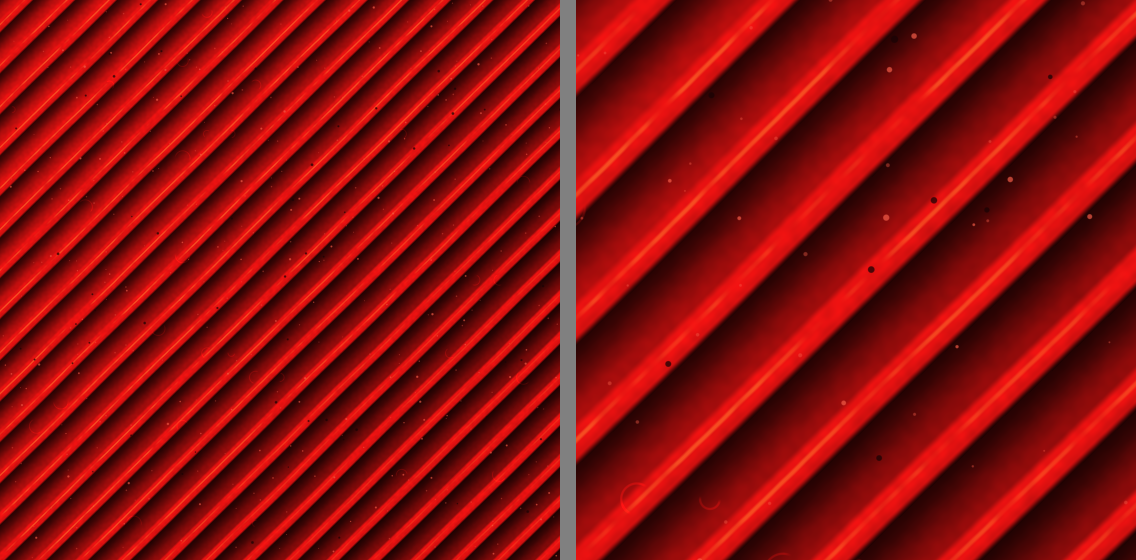
Left, the full canvas; right, a detail of the centre.
This texture is drawn by a WebGL 1 fragment shader. Its source:

```glsl
precision mediump float;
// Red ribbed plastic: diagonal ridges lit from the upper left.
// Each period is a shaded groove rising to a bright ridge with a thin orange
// glint; gradient noise bends and mottles it, and cells scatter dust and hairs.
uniform vec2 u_resolution;

const vec2 RIDGES = vec2(13.4, 13.67);   // repeats across and down
const float PHASE = 0.83;                // where a ridge ends on the left edge
const vec3 RED = vec3(1.0, 0.075, 0.072);
const vec3 GLINT = vec3(0.97, 0.34, 0.14);
const vec3 DUST = vec3(0.95, 0.36, 0.28);
const vec3 PIT = vec3(0.10, 0.01, 0.015);

float hash(vec2 p) {
  vec3 q = fract(vec3(p.xyx) * 0.1031);
  q += dot(q, q.yzx + 33.33);
  return fract((q.x + q.y) * q.z);
}

float gradDot(vec2 cell, vec2 f) {
  float a = 6.2832 * hash(cell);
  return dot(vec2(cos(a), sin(a)), f);
}

// Gradient noise, roughly -0.7 to 0.7
float noise(vec2 p) {
  vec2 i = floor(p);
  vec2 f = p - i;
  vec2 s = f * f * f * (f * (f * 6.0 - 15.0) + 10.0);
  vec2 e = vec2(1.0, 0.0);
  float low = mix(gradDot(i, f), gradDot(i + e.xy, f - e.xy), s.x);
  float high = mix(gradDot(i + e.yx, f - e.yx), gradDot(i + e.xx, f - e.xx), s.x);
  return mix(low, high, s.y);
}

// Brightness over one period: shadow, groove ramp, ridge, falling edge
float ribProfile(float u, float light) {
  float shadow = mix(0.11, 0.17, light);
  float crest = mix(0.52, 0.83, light);
  float groove = mix(shadow, crest, smoothstep(-0.08, 0.68, u));
  float ridge = smoothstep(0.61, 0.70, u);
  float face = 0.91 - 0.07 * smoothstep(0.82, 0.90, u);
  float fall = smoothstep(0.91, 1.0, u);
  return mix(mix(groove, face, ridge), shadow, fall);
}

// Antialiased band of a given half width around zero
float band(float d, float halfWidth, float aa) {
  return 1.0 - smoothstep(halfWidth - aa, halfWidth + aa, abs(d));
}

// Round specks, one at most per cell; density is the share of cells filled
float specks(vec2 p, float cells, float density, float seed, float aa) {
  vec2 q = p * cells;
  vec2 id = floor(q) + seed;
  vec2 center = 0.2 + 0.6 * vec2(hash(id + 3.1), hash(id + 7.7));
  float radius = mix(0.03, 0.075, hash(id + 11.3));
  float d = length(fract(q) - center) - radius;
  return step(hash(id), density) * (1.0 - smoothstep(-aa * cells, aa * cells, d));
}

// Fine curled hairs: partial rings in sparse cells
float hairs(vec2 p, float cells, float density, float seed, float aa) {
  vec2 q = p * cells;
  vec2 id = floor(q) + seed;
  vec2 d = fract(q) - 0.5;
  float turn = 6.2832 * hash(id + 5.9);
  float radius = mix(0.12, 0.32, hash(id + 2.3));
  float arc = smoothstep(-0.2, 0.3, dot(normalize(d + 0.0001), vec2(cos(turn), sin(turn))));
  return step(hash(id), density) * arc * band(length(d) - radius, 0.015, aa * cells);
}

void main() {
  vec2 p = gl_FragCoord.xy / u_resolution;
  vec2 q = vec2(p.x, 1.0 - p.y);
  float aa = 0.8 / min(u_resolution.x, u_resolution.y);

  // Ridge coordinates: u across one period, along the ridge direction
  float along = q.x - q.y;
  float t = dot(q, RIDGES) - PHASE + 0.04 * noise(q * 5.0);
  float rib = floor(t);
  float u = fract(t);
  float ribTone = hash(vec2(rib + 40.0, 9.0)) - 0.5;

  // Light falls off toward the lower right
  float light = 1.0 - smoothstep(0.1, 1.6, q.x * 1.1 + q.y * 0.75);
  light = clamp(light + 0.1 * ribTone + 0.08 * noise(q * 3.0), 0.0, 1.0);
  float tone = ribProfile(u, light);

  // Mottling and fine grain
  float grain = noise(q * 150.0) + 0.6 * noise(q * 67.0 + 20.0);
  tone *= 1.0 + 0.07 * grain + 0.04 * noise(vec2(along * 6.0, t * 7.0));
  vec3 color = RED * tone;

  // Broken glint along the upper part of each ridge
  float wear = noise(vec2(along * 9.0, rib * 3.7)) + 0.5 * noise(vec2(along * 45.0, rib * 5.3));
  float strength = smoothstep(-0.55, 0.25, wear) * mix(0.4, 1.0, smoothstep(0.0, 0.45, light));
  float line = band(u - 0.77 - 0.012 * wear, 0.024, max(0.018, aa * 14.0));
  color = mix(color, GLINT, 0.85 * line * strength);

  // Dust, pits and hairs
  float dust = specks(q, 38.0, 0.09, 10.0, aa) + 0.6 * specks(q, 61.0, 0.06, 90.0, aa);
  color = mix(color, DUST, min(0.7 * dust, 1.0));
  color = mix(color, PIT, 0.75 * specks(q + 0.37, 31.0, 0.06, 50.0, aa));
  color += 0.16 * RED * hairs(q, 23.0, 0.06, 70.0, aa);

  gl_FragColor = vec4(clamp(color, 0.0, 1.0), 1.0);
}
```
